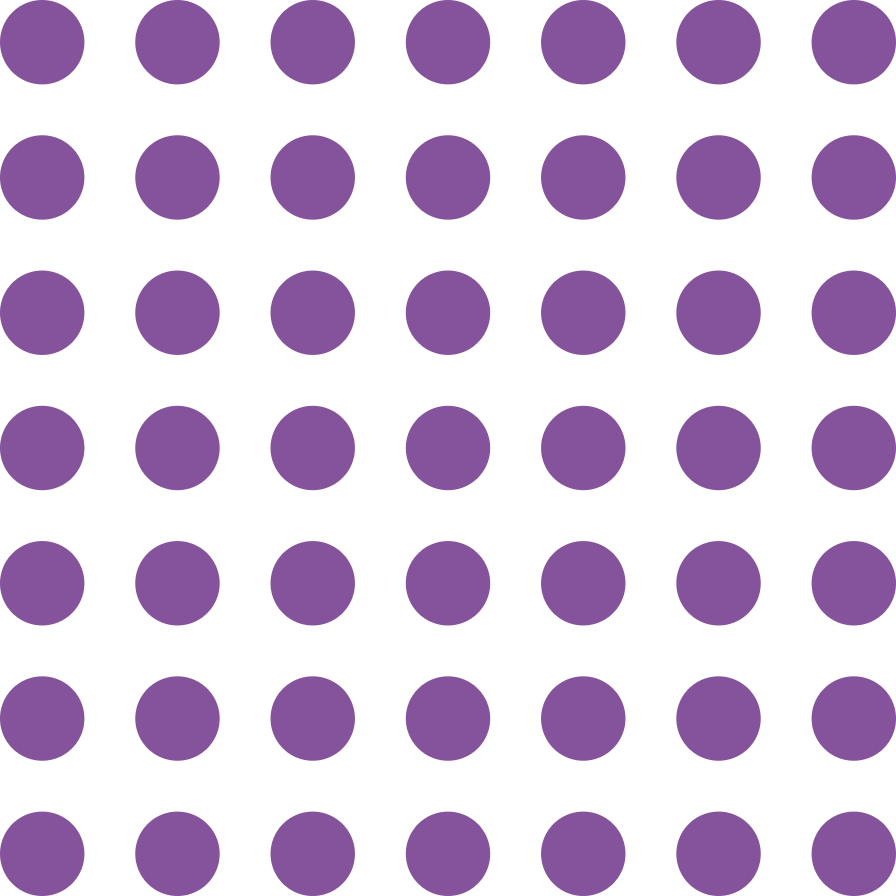
This pattern is drawn by a Shadertoy shader. Its source:

```glsl
// Seven by seven grid of flat violet dots on white, outer dots touching the canvas edge.

const float DOTS_PER_SIDE = 7.0;
const float DOT_RADIUS = 0.0471;   // fraction of the canvas side
const vec3 DOT_COLOR = vec3(0.522, 0.325, 0.608);
const vec3 PAPER_COLOR = vec3(1.0);

// Spacing that makes the outer dots tangent to the canvas edge
const float PITCH = (1.0 - 2.0 * DOT_RADIUS) / (DOTS_PER_SIDE - 1.0);

// Signed distance to the nearest dot of the grid
float dotGridDistance(vec2 p) {
    vec2 firstCenter = vec2(DOT_RADIUS);
    vec2 cell = (p - firstCenter) / PITCH;
    vec2 local = (fract(cell + 0.5) - 0.5) * PITCH;
    return length(local) - DOT_RADIUS;
}

void mainImage(out vec4 fragColor, in vec2 fragCoord) {
    // Square, centred canvas coordinates from 0 to 1
    float side = min(iResolution.x, iResolution.y);
    vec2 p = (fragCoord - 0.5 * iResolution.xy) / side + 0.5;

    // One-pixel soft edge
    float coverage = clamp(0.5 - dotGridDistance(p) * side, 0.0, 1.0);
    fragColor = vec4(mix(PAPER_COLOR, DOT_COLOR, coverage), 1.0);
}
```
